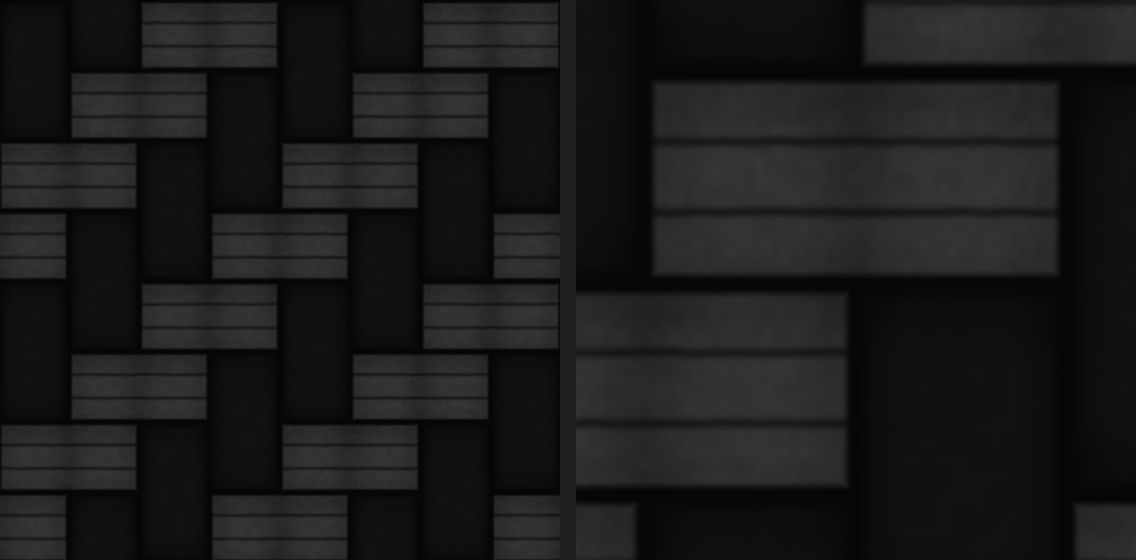
Left: the whole. Right: its middle third, enlarged.
Write a Shadertoy shader that draws this texture.

```glsl
// Dark carbon-fibre twill: grooved grey horizontal bands over near-black vertical strips.
#define CELLS 7.96                      // weave cells across and down
#define SHIFT vec2(0.022, 0.0)          // offset of the weave, in cells
#define BAND_HALF vec2(0.958, 0.456)    // half size of a horizontal band
#define STRIP_HALF vec2(0.445, 0.94)    // half size of a vertical strip
#define GROOVE_OFFSET 0.167             // grooves above and below band centre
#define GROOVE_WIDTH 0.026
#define EDGE_SOFT 0.028
#define MOTTLE 0.016                    // strength of the fibre mottling
#define GAP_COLOR vec3(0.024)
#define STRIP_COLOR vec3(0.064)
#define BAND_COLOR vec3(0.200)
#define GROOVE_COLOR vec3(0.095)

float hash(vec2 p) {
    vec3 q = fract(vec3(p.xyx) * 0.1031);
    q += dot(q, q.yzx + 33.33);
    return fract((q.x + q.y) * q.z);
}

float noise(vec2 p) {
    vec2 i = floor(p), f = fract(p);
    f = f * f * (3.0 - 2.0 * f);
    return mix(mix(hash(i), hash(i + vec2(1, 0)), f.x),
               mix(hash(i + vec2(0, 1)), hash(i + vec2(1, 1)), f.x), f.y);
}

float boxDistance(vec2 p, vec2 halfSize) {
    vec2 d = abs(p) - halfSize;
    return length(max(d, 0.0)) + min(max(d.x, d.y), 0.0);
}

// Coverage of a box with soft edges, never sharper than a pixel
float softBox(vec2 p, vec2 halfSize, float softness) {
    float w = max(softness, CELLS / iResolution.y);
    return 1.0 - smoothstep(-w, w, boxDistance(p, halfSize));
}

// Horizontal band: broad sheen, two grooves and fine fibre mottling
vec3 bandColor(vec2 p, vec2 cellPos) {
    float sheen = 1.0 - 0.19 * exp(-p.x * p.x / 0.045);
    sheen *= 1.0 - 0.13 * smoothstep(0.6, 0.96, abs(p.x));
    sheen *= 1.0 - 0.16 * smoothstep(0.10, 0.42, -p.y);
    sheen *= 1.0 - 0.07 * smoothstep(0.25, 0.44, p.y);
    float fibre = noise(cellPos * vec2(9.0, 14.0)) + noise(cellPos * vec2(24.0, 20.0)) - 1.0;
    vec3 color = BAND_COLOR * sheen + MOTTLE * fibre;
    float wobble = 0.008 * (noise(cellPos * vec2(8.0, 3.0)) - 0.5);
    float g = (abs(p.y + 0.008 + wobble) - GROOVE_OFFSET) / GROOVE_WIDTH;
    return mix(color, GROOVE_COLOR * sheen, 0.92 * exp(-g * g));
}

// Vertical strip: faintly rounded, fading towards its sides and ends
vec3 stripColor(vec2 p, vec2 cellPos) {
    vec2 q = abs(p) / STRIP_HALF;
    float fade = 1.0 - 0.22 * smoothstep(0.5, 1.0, q.x) - 0.18 * smoothstep(0.6, 1.0, q.y);
    return STRIP_COLOR * fade + 0.3 * MOTTLE * (noise(cellPos * 12.0) - 0.5);
}

void mainImage(out vec4 fragColor, in vec2 fragCoord) {
    vec2 uv = fragCoord / iResolution.xy;
    vec2 cellPos = vec2(uv.x, 1.0 - uv.y) * CELLS + SHIFT;
    vec2 cell = floor(cellPos), f = cellPos - cell;

    // Diagonal step: 0 and 1 form a band, 2 and 3 form a strip
    float phase = mod(cell.x + cell.y - 2.0, 4.0);
    vec3 color = GAP_COLOR;
    if (phase < 1.5) {
        vec2 p = vec2(phase + f.x - 1.0, f.y - 0.5);
        color = mix(color, bandColor(p, cellPos), softBox(p, BAND_HALF, EDGE_SOFT));
    } else {
        vec2 p = vec2(f.x - 0.5, phase + f.y - 3.0);
        color = mix(color, stripColor(p, cellPos), softBox(p, STRIP_HALF, 2.0 * EDGE_SOFT));
    }
    fragColor = vec4(color, 1.0);
}
```
